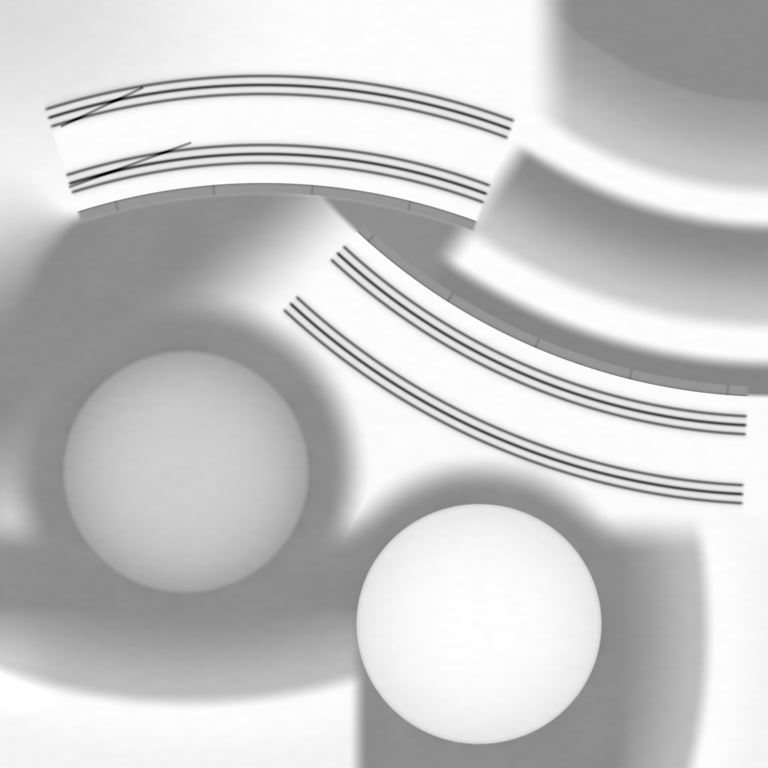
Give the GLSL for this texture map, as a WebGL 2 fragment shader.

```glsl
#version 300 es
precision highp float;
// Grey relief map: two grooved arc rails, two domes and soft curved ramps.

uniform vec2 u_resolution;
out vec4 fragColor;

float hash(vec2 p) {
  return fract(sin(dot(p, vec2(127.1, 311.7))) * 43758.5);
}

float noise(vec2 p) {
  vec2 i = floor(p), f = fract(p);
  f = f * f * (3.0 - 2.0 * f);
  return mix(mix(hash(i), hash(i + vec2(1, 0)), f.x),
             mix(hash(i + vec2(0, 1)), hash(i + vec2(1, 1)), f.x), f.y);
}

float segment(vec2 p, vec2 a, vec2 b) {
  vec2 d = b - a;
  return length(p - a - d * clamp(dot(p - a, d) / dot(d, d), 0.0, 1.0));
}

float band(float x, float lo, float hi, float soft) {
  return smoothstep(lo - soft, lo + soft, x) * smoothstep(hi + soft, hi - soft, x);
}

// Stepped ramps that share the centre of the lower rail.
float rampTone(float r) {
  float t = mix(0.55, 0.79, smoothstep(3.05, 4.1, r));
  t += 0.03 * smoothstep(3.19, 3.24, r) * smoothstep(3.7, 3.24, r);
  t = mix(t, 0.99, smoothstep(4.0, 4.2, r));
  t = mix(t, 0.54, smoothstep(4.36, 4.55, r));
  t = mix(t, 0.8, smoothstep(4.55, 5.45, r));
  t = mix(t, 0.99, smoothstep(5.35, 5.55, r));
  return mix(t, 0.525, smoothstep(5.74, 5.92, r));
}

// Outer slope: grey climbing to a white lip, then a pale apron.
float slopeTone(float r) {
  float t = mix(0.56, 0.74, smoothstep(4.85, 5.75, r));
  t = mix(t, 0.99, smoothstep(5.68, 5.87, r));
  return t - 0.03 * smoothstep(5.95, 6.4, r);
}

// Rail body, inner wall and two sets of three grooves.
float rail(float t, float r, float angle, float first, float last, float aa) {
  float span = band(angle, first, last, 0.004);
  t = mix(t, 0.99, span * band(r, 6.16, 7.24, aa));
  float wall = 0.59 - 0.1 * smoothstep(0.03, 0.0, abs(r - 6.16));
  wall -= 0.08 * smoothstep(0.004, 0.0, abs(fract(angle * 6.2) - 0.5) / 6.2);
  t = mix(t, wall, span * band(r, 6.06, 6.16, aa));
  for (int i = 0; i < 2; i++) {
    float center = i == 0 ? 7.14 : 6.45;
    for (int k = -1; k <= 1; k++) {
      float d = abs(r - center - 0.09 * float(k));
      float depth = k == 0 ? 0.62 : 0.48;
      t -= span * (depth * exp(-d * d / 0.00028) + 0.09 * exp(-d * d / 0.0022));
    }
  }
  return t;
}

// Dome with a shaded rim; q is scaled so the rim is at one.
float dome(float t, vec2 q, float top, float rim, float aa) {
  float d = length(q);
  float shade = mix(top, rim, pow(min(d, 1.0), 3.2)) - 0.06 * smoothstep(0.96, 1.0, d);
  t -= 0.035 * exp(-abs(d - 1.0) * 14.0) * noise(vec2(atan(q.y, q.x) * 9.0, d * 4.0));
  return mix(t, shade, smoothstep(1.0 + aa, 1.0 - aa, d));
}

void main() {
  // The canvas spans 7.68 units, with y running down.
  vec2 uv = gl_FragCoord.xy / u_resolution;
  vec2 p = vec2(uv.x, 1.0 - uv.y) * 7.68;
  float aa = 7.68 / u_resolution.y;

  vec2 a = p - vec2(2.63, 7.99), b = p - vec2(7.77, -2.19);
  float ra = length(a), rb = length(b);
  float angleA = atan(a.x, -a.y), angleB = atan(b.x, b.y);
  vec2 dome1 = p - vec2(1.86, 4.72), dome2 = p - vec2(4.79, 6.24);

  // Pale upper plane and the grey floor under the upper rail.
  float t = 0.99 - 0.13 * smoothstep(2.6, 0.0, length(p * vec2(0.8, 1.1)));
  float soft = mix(0.95, 0.09, smoothstep(0.0, 0.8, p.x));
  float floorTone = 0.555 + 0.02 * (noise(p * 2.2) - 0.5);
  t = mix(t, floorTone, smoothstep(6.1 + soft, 6.1 - soft, ra));

  // Slopes below the first dome and beside the second.
  float below = slopeTone(length(p - vec2(1.9, 1.25)));
  t = mix(t, below, smoothstep(6.0, 6.2, p.y) * smoothstep(3.68, 3.48, p.x));
  t += 0.1 * smoothstep(0.7, 0.0, p.x) * band(p.y, 6.5, 6.9, 0.4);
  float beside = slopeTone(length(p - vec2(1.3, 6.3)));
  t = mix(t, beside, smoothstep(6.1, 6.35, p.x) * smoothstep(4.9, 5.3, p.y));

  // Ramps at the upper right.
  float rampMask = mix(smoothstep(5.25, 5.75, p.x), smoothstep(-0.635, -0.575, angleB),
                       smoothstep(4.35, 4.5, rb));
  t = mix(t, rampTone(rb), rampMask * smoothstep(6.2, 6.12, rb));

  // Pale pocket holding the lower rail, cut away around the domes.
  float clearance = min(length(dome1) - 1.45, length(dome2) - 1.32);
  float pocket = smoothstep(6.12, 6.2, rb) * smoothstep(-0.9, -0.74, angleB);
  pocket *= smoothstep(0.0, 0.42, clearance);
  pocket *= 1.0 - smoothstep(5.1, 5.55, p.y);
  t = mix(t, 0.985, pocket);

  t = rail(t, ra, angleA, -0.305, 0.354, aa);
  t = rail(t, rb, angleB, -0.75, -0.048, aa);

  // Fine creases crossing the upper grooves.
  float crease = min(segment(p, vec2(0.62, 1.26), vec2(1.42, 0.88)),
                     segment(p, vec2(0.7, 1.87), vec2(1.9, 1.43)));
  t -= 0.4 * smoothstep(0.025, 0.0, crease);

  t = dome(t, dome1 / vec2(1.24, 1.22), 0.81, 0.63, aa);
  t = dome(t, dome2 / vec2(1.225, 1.2), 0.995, 0.9, aa);

  // Faint surface grain.
  t += 0.012 * (noise(p * vec2(9.0, 22.0)) - 0.5);
  fragColor = vec4(vec3(clamp(t, 0.0, 1.0)), 1.0);
}
```
